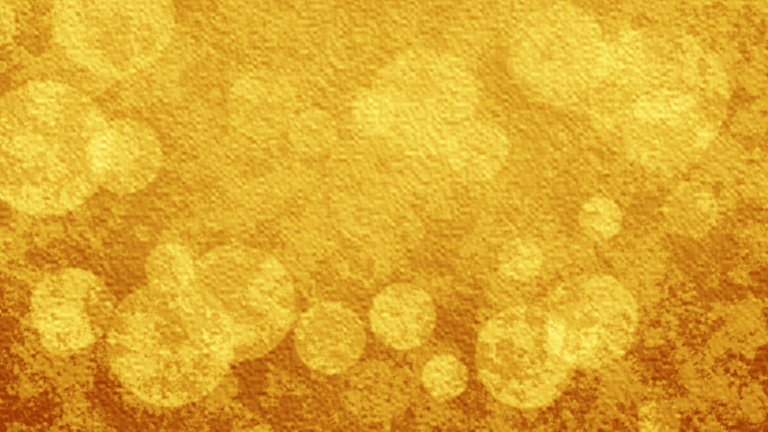
Reproduce this background procedurally as a Shadertoy shader.

```glsl
#define GRID vec2(7.0, 4.0)      // cells holding one disc each
#define RADIUS_MIN 0.050
#define RADIUS_MAX 0.165
#define DISC_EDGE 0.005
#define TONE_TOP 0.50
#define TONE_DROP 0.40           // darkening towards the bottom
#define MOTTLE_SCALE 12.0
#define MOTTLE_AMOUNT 0.46
#define GRAIN_SCALE 115.0
#define GRAIN_AMOUNT 0.42

float hash(vec2 p) {
    return fract(sin(dot(p, vec2(127.1, 311.7))) * 43758.5453);
}

float valueNoise(vec2 p) {
    vec2 i = floor(p), f = fract(p);
    f = f * f * (3.0 - 2.0 * f);
    return mix(mix(hash(i), hash(i + vec2(1, 0)), f.x),
               mix(hash(i + vec2(0, 1)), hash(i + vec2(1, 1)), f.x), f.y);
}

// Nearly flat spectrum, so that patches break up into fine flecks
float mottle(vec2 p) {
    float sum = 0.0, total = 0.0, weight = 1.0;
    for (int octave = 0; octave < 5; octave++) {
        sum += weight * valueNoise(p);
        total += weight;
        weight *= 0.92;
        p = mat2(1.6, 1.2, -1.2, 1.6) * p + 17.3;
    }
    return sum / total;
}

// Difference of shifted noise: a crinkled surface lit from above
float emboss(vec2 p) {
    return valueNoise(p) - valueNoise(p + vec2(0.25, 0.55));
}

// Translucent discs, each lifting the tone towards full brightness
float addDiscs(float tone, vec2 p, float aspect) {
    for (float y = 0.0; y < GRID.y; y++) {
        for (float x = 0.0; x < GRID.x; x++) {
            vec2 cell = vec2(x, y);
            float id = x + GRID.x * y;
            vec2 jitter = vec2(hash(cell + 3.7), hash(cell + 41.9)) * 1.2 - 0.1;
            vec2 center = (cell + jitter) / GRID * vec2(aspect, 1.0);
            float size = fract(id * 0.618 + 0.3);
            float radius = mix(RADIUS_MIN, RADIUS_MAX, size * size);
            float opacity = mix(0.34, 0.56, hash(cell + 77.1));
            float dist = length(p - center) - radius;
            float cover = 1.0 - smoothstep(-DISC_EDGE, DISC_EDGE, dist);
            tone = mix(tone, 1.0, cover * opacity);
        }
    }
    return tone;
}

// Tone 0 is burnt orange, tone 1 is pale yellow
vec3 goldRamp(float t) {
    return vec3(0.72, 0.39, 0.06) + t * vec3(0.36, 0.60, 0.16)
         + t * t * vec3(-0.11, -0.10, 0.15 * t);
}

void mainImage(out vec4 fragColor, in vec2 fragCoord) {
    vec2 p = fragCoord / iResolution.y;
    float aspect = iResolution.x / iResolution.y;

    // Broad shading: dark base and sides, glow near the top center
    float side = abs(2.0 * p.x / aspect - 1.0);
    float low = 1.0 - smoothstep(0.0, 0.65, p.y);
    vec2 fromGlow = p - vec2(0.5 * aspect, 0.8);
    float tone = TONE_TOP - TONE_DROP * low * mix(0.75, 1.0, side)
               - 0.08 * side * side + 0.12 * exp(-4.0 * dot(fromGlow, fromGlow));
    tone += 0.16 * (valueNoise(p * 5.0 + 9.0) - 0.5);

    tone = addDiscs(tone, p, aspect);

    // Worn flecks, stronger at the base and sides, over a fine grain
    float wear = clamp(0.35 + 0.45 * low + 0.35 * side * side, 0.0, 1.0);
    float flecks = smoothstep(0.40, 0.60, mottle(p * MOTTLE_SCALE)) - 0.5;
    tone += MOTTLE_AMOUNT * wear * flecks;
    tone += GRAIN_AMOUNT * emboss(p * GRAIN_SCALE);

    fragColor = vec4(goldRamp(clamp(tone, -0.25, 1.2)), 1.0);
}
```
